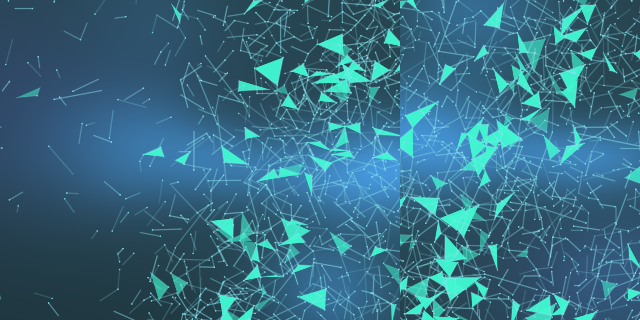
This background is drawn by a Shadertoy shader. Its source:

```glsl
// Teal triangle mesh with fine links and nodes over a misty blue band of light.
#define LAYERS 7
#define SEAM_X 1.25
#define LINK_WIDTH 0.0008
#define NODE_RADIUS 0.0024
#define RIBBON_WIDTH 0.13
#define RIBBON_SLOPE 0.49
#define DARK_TEAL vec3(0.150, 0.270, 0.315)
#define SLATE vec3(0.19, 0.28, 0.41)
#define SKY_BLUE vec3(0.28, 0.61, 0.89)
#define MINT vec3(0.25, 0.97, 0.82)
#define PALE_CYAN vec3(0.52, 0.89, 0.93)

vec2 hash2(vec2 p) {
    vec3 q = fract(p.xyx * vec3(0.1031, 0.1030, 0.0973));
    q += dot(q, q.yzx + 33.33);
    return fract((q.xx + q.yz) * q.zy);
}

float gradientCorner(vec2 cell, vec2 corner, vec2 f) {
    return dot(hash2(cell + corner + 50.0) * 2.0 - 1.0, f - corner);
}

float gradientNoise(vec2 p) {
    vec2 cell = floor(p), f = p - cell;
    vec2 u = f * f * f * (f * (f * 6.0 - 15.0) + 10.0);
    float low = mix(gradientCorner(cell, vec2(0, 0), f), gradientCorner(cell, vec2(1, 0), f), u.x);
    float high = mix(gradientCorner(cell, vec2(0, 1), f), gradientCorner(cell, vec2(1, 1), f), u.x);
    return mix(low, high, u.y);
}

float glow(vec2 p, vec2 centre, vec2 radius) {
    vec2 d = (p - centre) / radius;
    return exp(-dot(d, d));
}

// Soft light, with a different arrangement on each side of the seam
vec3 backdrop(vec2 p, float side) {
    p += 0.05 * vec2(gradientNoise(p * 3.0), gradientNoise(p * 3.0 + 9.0));
    vec3 col = DARK_TEAL * mix(0.80, 1.0, smoothstep(0.0, 0.6, p.y + 0.3 * p.x));
    float slate, blue;
    if (side < 0.5) {
        slate = 0.85 * glow(p, vec2(0.0, 0.68), vec2(0.55, 0.35));
        blue = 0.42 * glow(p, vec2(0.38, 0.55), vec2(0.25, 0.19))
             + 0.45 * glow(p, vec2(0.68, 0.50), vec2(0.26, 0.12))
             + 0.95 * glow(p, vec2(1.22, 0.46), vec2(0.36, 0.15))
             + 0.50 * glow(p, vec2(1.04, 0.08), vec2(0.22, 0.17))
             + 0.14 * glow(p, vec2(0.48, 0.95), vec2(0.22, 0.20));
    } else {
        slate = 0.8 * glow(p, vec2(1.85, 0.12), vec2(0.35, 0.22));
        blue = 0.85 * glow(p, vec2(1.30, 0.56), vec2(0.27, 0.18))
             + 0.45 * glow(p, vec2(1.48, 0.96), vec2(0.24, 0.18))
             + 0.70 * glow(p, vec2(1.82, 0.51), vec2(0.33, 0.11))
             + 0.22 * glow(p, vec2(1.95, 0.15), vec2(0.25, 0.20));
    }
    col = mix(col, SLATE, slate);
    return mix(col, SKY_BLUE, min(blue, 1.0));
}

float segmentDistance(vec2 p, vec2 a, vec2 b) {
    vec2 pa = p - a, ba = b - a;
    return length(pa - ba * clamp(dot(pa, ba) / dot(ba, ba), 0.0, 1.0));
}

float edgeSide(vec2 p, vec2 a, vec2 b) {
    vec2 e = normalize(b - a), d = p - a;
    return e.x * d.y - e.y * d.x;
}

// Positive inside the triangle
float triangleDepth(vec2 p, vec2 a, vec2 b, vec2 c) {
    float turn = sign(edgeSide(c, a, b));
    return min(turn * edgeSide(p, a, b), min(turn * edgeSide(p, b, c), turn * edgeSide(p, c, a)));
}

vec2 node(vec2 cell, float seed) {
    return cell + 0.06 + 0.88 * hash2(cell + seed);
}

// Share of links (x) and of filled triangles (y) around a point
vec2 meshDensity(vec2 p, float side) {
    float offset = p.x - mix(0.69, 1.31, side) - RIBBON_SLOPE * p.y;
    float ribbon = 0.75 * exp(-offset * offset / (RIBBON_WIDTH * RIBBON_WIDTH));
    // Knots where the mesh gathers
    if (side < 0.5) {
        ribbon += 0.6 * glow(p, vec2(1.18, 0.80), vec2(0.09, 0.24))
                + 0.4 * glow(p, vec2(0.95, 0.70), vec2(0.12, 0.08));
    } else {
        ribbon += 0.7 * glow(p, vec2(1.34, 0.18), vec2(0.13, 0.18))
                + 0.4 * glow(p, vec2(1.70, 0.08), vec2(0.12, 0.10));
    }
    float spread = smoothstep(0.20, 0.75, p.x - 0.2 * p.y);
    return vec2(0.025 + spread * (0.20 + 0.26 * ribbon), spread * (0.03 + 0.18 * ribbon));
}

void addMesh(inout vec3 col, vec2 p, float scale, float seed, float side, float pixel) {
    mat2 turn = mat2(cos(seed), sin(seed), -sin(seed), cos(seed));
    vec2 g = turn * p * scale, base = floor(g);
    for (int k = 0; k < 4; k++) {
        vec2 cell = base - vec2(k % 2, k / 2);
        vec2 a = node(cell, seed);
        vec2 b = node(cell + vec2(1, 0), seed);
        vec2 c = node(cell + vec2(0, 1), seed);
        vec2 density = meshDensity(a * turn / scale, side);
        vec2 pick = hash2(cell + seed + 71.0), style = hash2(cell + seed + 137.0);
        // Filled triangles, mostly solid, a few translucent
        float filled = step(style.x, density.y) * step(13.0, scale);
        float depth = triangleDepth(g, a, b, c) / scale;
        float body = smoothstep(-0.5 * pixel, 0.5 * pixel, depth);
        col = mix(col, MINT, filled * body * mix(0.5, 0.96, smoothstep(0.1, 0.4, style.y)));
        // Links and nodes
        vec2 shown = max(step(pick, density.xx), filled);
        vec2 reach = vec2(segmentDistance(g, a, b), segmentDistance(g, a, c)) / scale;
        vec2 link = shown * (1.0 - smoothstep(0.0, LINK_WIDTH + pixel, reach));
        col = mix(col, PALE_CYAN, max(link.x, link.y) * (0.15 + 0.40 * style.y));
        float dotMask = 1.0 - smoothstep(NODE_RADIUS - 0.5 * pixel, NODE_RADIUS + 0.5 * pixel, length(g - a) / scale);
        col = mix(col, PALE_CYAN, 0.8 * dotMask * max(shown.x, shown.y));
    }
}

void mainImage(out vec4 fragColor, in vec2 fragCoord) {
    float pixel = 1.0 / iResolution.y;
    vec2 p = fragCoord * pixel;
    p.x *= 2.0 * iResolution.y / iResolution.x;
    float side = step(SEAM_X, p.x);
    vec3 col = backdrop(p, side);
    for (int i = 0; i < LAYERS; i++) {
        float layer = float(i);
        addMesh(col, p, 6.0 + 3.0 * layer, 3.7 + 11.3 * layer + 83.0 * side, side, pixel);
    }
    fragColor = vec4(col, 1.0);
}
```
